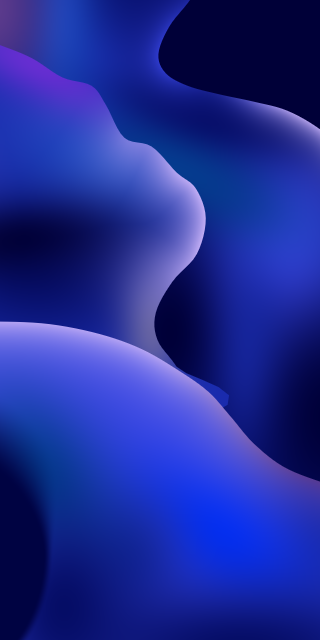
Write a Shadertoy shader that draws this background.

```glsl
// Overlapping satin waves in deep blue with luminous lilac rims.
// Each wave is a closed spline turned into a signed distance; soft
// elliptical tints shade its body and the distance lights its rim.

const int KNOTS = 18;        // control points per outline
const int STEPS = 6;         // straight pieces per spline span
const float BACK_RIM = 0.045;
const float MIDDLE_RIM = 0.085;
const float FRONT_RIM = 0.075;

const vec3 NIGHT    = vec3(0.00, 0.00, 0.22);
const vec3 NAVY     = vec3(0.02, 0.05, 0.40);
const vec3 ROYAL    = vec3(0.10, 0.17, 0.68);
const vec3 AZURE    = vec3(0.08, 0.27, 0.75);
const vec3 TEAL     = vec3(0.02, 0.24, 0.57);
const vec3 INDIGO   = vec3(0.22, 0.27, 0.89);
const vec3 ELECTRIC = vec3(0.00, 0.18, 0.97);
const vec3 VIOLET   = vec3(0.40, 0.18, 0.82);
const vec3 LILAC    = vec3(0.76, 0.68, 0.96);
const vec3 MAUVE    = vec3(0.36, 0.23, 0.55);
const vec3 SLATE    = vec3(0.40, 0.39, 0.64);

// Outlines: width is 1, height is 2, origin at the lower left
const vec2 HOLLOW[KNOTS] = vec2[KNOTS](
    vec2(.594, 2.), vec2(.529, 1.917), vec2(.495, 1.831), vec2(.518, 1.771),
    vec2(.586, 1.732), vec2(.682, 1.706), vec2(.794, 1.682), vec2(.898, 1.654),
    vec2(1., 1.596), vec2(1.1, 1.51), vec2(1.25, 1.45), vec2(1.4, 1.6),
    vec2(1.45, 1.9), vec2(1.4, 2.2), vec2(1.15, 2.35), vec2(.9, 2.3),
    vec2(.75, 2.2), vec2(.66, 2.1));
const vec2 MIDDLE[KNOTS] = vec2[KNOTS](
    vec2(-.12, 1.9), vec2(0., 1.859), vec2(.1, 1.818), vec2(.195, 1.758),
    vec2(.286, 1.732), vec2(.331, 1.672), vec2(.388, 1.57), vec2(.474, 1.542),
    vec2(.552, 1.461), vec2(.612, 1.411), vec2(.643, 1.318), vec2(.615, 1.206),
    vec2(.539, 1.12), vec2(.487, 1.023), vec2(.492, .938), vec2(.552, .854),
    vec2(.65, .7), vec2(-.6, .4));
const vec2 FRONT[KNOTS] = vec2[KNOTS](
    vec2(-.13, .99), vec2(0., .995), vec2(.156, .987), vec2(.312, .956),
    vec2(.443, .909), vec2(.56, .841), vec2(.651, .776), vec2(.721, .698),
    vec2(.792, .615), vec2(.885, .542), vec2(1., .495), vec2(1.12, .46),
    vec2(1.35, .3), vec2(1.4, -.3), vec2(.5, -.5), vec2(-.5, -.4),
    vec2(-.5, .4), vec2(-.35, .9));

vec2 catmullRom(vec2 a, vec2 b, vec2 c, vec2 d, float t) {
    return b + 0.5 * t * (c - a + t * (2.0 * a - 5.0 * b + 4.0 * c - d
                          + t * (3.0 * (b - c) + d - a)));
}

// Signed distance to a closed spline, negative inside
float splineDistance(vec2 p, vec2 knots[KNOTS]) {
    float nearest = 1e3, side = 1.0;
    vec2 start = knots[0];
    for (int i = 0; i < KNOTS; i++) {
        vec2 a = knots[(i + KNOTS - 1) % KNOTS], b = knots[i];
        vec2 c = knots[(i + 1) % KNOTS], d = knots[(i + 2) % KNOTS];
        for (int j = 1; j <= STEPS; j++) {
            vec2 end = catmullRom(a, b, c, d, float(j) / float(STEPS));
            vec2 e = end - start, w = p - start;
            vec2 gap = w - e * clamp(dot(w, e) / dot(e, e), 0.0, 1.0);
            nearest = min(nearest, dot(gap, gap));
            bvec3 crossing = bvec3(p.y >= start.y, p.y < end.y, e.x * w.y > e.y * w.x);
            if (all(crossing) || all(not(crossing))) side = -side;
            start = end;
        }
    }
    return side * sqrt(nearest);
}

// Blend a soft rotated ellipse of colour into the base
void tint(inout vec3 base, vec2 p, vec3 colour, vec2 centre, vec2 radius, float angle) {
    float c = cos(angle), s = sin(angle);
    vec2 q = mat2(c, -s, s, c) * (p - centre) / radius;
    base = mix(base, colour, exp(-dot(q, q)));
}

vec3 backWave(vec2 p, float d) {
    vec3 col = NAVY;
    tint(col, p, ROYAL, vec2(.28, 1.72), vec2(.20, .25), 0.0);
    tint(col, p, AZURE, vec2(.19, 1.92), vec2(.11, .35), 0.0);
    tint(col, p, MAUVE, vec2(-.02, 1.98), vec2(.17, .30), 0.0);
    tint(col, p, INDIGO, vec2(.90, 1.23), vec2(.25, .31), -0.2);
    tint(col, p, ROYAL, vec2(.78, .90), vec2(.12, .28), 0.0);
    tint(col, p, TEAL, vec2(.57, 1.46), vec2(.38, .13), -0.45);
    tint(col, p, NAVY, vec2(.66, 1.64), vec2(.30, .08), -0.25);
    tint(col, p, NIGHT, vec2(.53, .96), vec2(.15, .28), 0.0);
    tint(col, p, NIGHT, vec2(1.03, .70), vec2(.20, .30), 0.0);
    float dim = (p.x - 0.66) / 0.13;
    float strength = 0.9 - 0.6 * exp(-dim * dim);
    vec3 rim = mix(INDIGO, LILAC, smoothstep(0.6, 0.95, p.x));
    return mix(col, rim, strength * exp(-max(d, 0.0) / BACK_RIM));
}

vec3 middleWave(vec2 p, float d) {
    vec3 col = ROYAL;
    tint(col, p, AZURE, vec2(.33, 1.50), vec2(.28, .20), -0.5);
    tint(col, p, VIOLET, vec2(.12, 1.80), vec2(.32, .11), -0.45);
    tint(col, p, NAVY, vec2(.14, 1.15), vec2(.36, .22), 0.0);
    tint(col, p, NIGHT, vec2(.05, 1.25), vec2(.33, .11), 0.1);
    tint(col, p, SLATE, vec2(.48, .97), vec2(.10, .17), 0.0);
    float strength = (1.0 - smoothstep(1.4, 1.75, p.y)) * smoothstep(0.95, 1.25, p.y);
    return mix(col, LILAC, strength * exp(min(d, 0.0) / MIDDLE_RIM));
}

vec3 frontWave(vec2 p, float d) {
    vec3 col = INDIGO;
    tint(col, p, ROYAL, vec2(1.02, .32), vec2(.22, .22), 0.0);
    tint(col, p, ELECTRIC, vec2(.68, .34), vec2(.30, .17), -0.6);
    tint(col, p, ROYAL, vec2(.42, .28), vec2(.16, .18), 0.0);
    tint(col, p, TEAL, vec2(.13, .52), vec2(.19, .30), 0.5);
    tint(col, p, NAVY, vec2(.20, .10), vec2(.22, .30), 0.0);
    tint(col, p, NAVY, vec2(.75, -.02), vec2(.60, .19), 0.0);
    vec3 rim = mix(LILAC, MAUVE, smoothstep(0.45, 1.0, p.x));
    col = mix(col, rim, 0.9 * exp(min(d, 0.0) / FRONT_RIM));
    // Shaded fold, softer toward its top
    float fold = length((p - vec2(-.15, .28)) / vec2(.302, .41)) - 1.0;
    float blur = mix(0.05, 0.3, smoothstep(0.25, 0.65, p.y));
    return mix(NIGHT + vec3(0.0, 0.01, 0.04), col, smoothstep(-blur, blur, fold));
}

void mainImage(out vec4 fragColor, in vec2 fragCoord) {
    vec2 p = fragCoord / iResolution.xy * vec2(1.0, 2.0);
    vec3 d = vec3(splineDistance(p, HOLLOW), splineDistance(p, MIDDLE), splineDistance(p, FRONT));
    vec3 cover = clamp(0.5 - d * iResolution.x, 0.0, 1.0);
    vec3 col = mix(backWave(p, d.x), NIGHT, cover.x);
    col = mix(col, middleWave(p, d.y), cover.y);
    col = mix(col, frontWave(p, d.z), cover.z);
    fragColor = vec4(col, 1.0);
}
```
